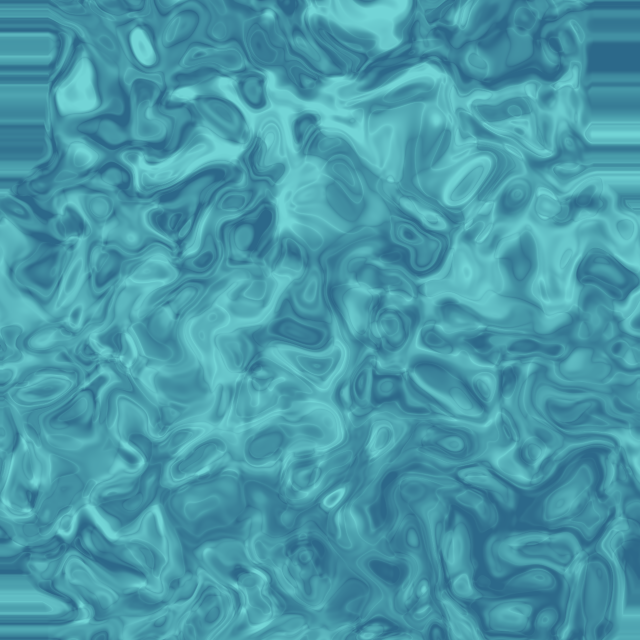
Write a Shadertoy shader that draws this texture.

```glsl
// Teal marbled liquid: folded filaments and ringed blobs, smeared at the side edges.
#define CELLS 11.5       // swirl cells across the canvas
#define FOLD 4.6         // strength of the folding
#define SOURCE_SCALE 5.0 // scale of the unfolded pigment
#define CONTRAST 2.0     // spread of the tones
#define FILAMENT 0.24    // strength of thin light and dark lines
#define SMEAR 0.075      // widest smear at the side edges
#define MEAN_TONE 0.46
#define DEEP vec3(0.20, 0.46, 0.57)
#define MIDDLE vec3(0.285, 0.615, 0.67)
#define PALE vec3(0.40, 0.77, 0.79)

// Integer hash: two values from 0 to 1 per lattice point
vec2 hash2(vec2 cell) {
    uvec2 k = uvec2(ivec2(cell));
    uint n = k.x * 1597334677u ^ k.y * 3812015801u;
    n = (n ^ (n >> 15)) * 2246822519u;
    n = (n ^ (n >> 13)) * 3266489917u;
    n ^= n >> 16;
    return vec2(n & 65535u, n >> 16) / 65535.0;
}

vec2 fade(vec2 f) {
    return f * f * f * (f * (f * 6.0 - 15.0) + 10.0);
}

// Value noise from 0 to 1
float valueNoise(vec2 p) {
    vec2 i = floor(p), u = fade(fract(p));
    vec2 e = vec2(0.0, 1.0);
    return mix(mix(hash2(i).x, hash2(i + e.yx).x, u.x),
               mix(hash2(i + e.xy).x, hash2(i + e.yy).x, u.x), u.y);
}

float slope(vec2 corner, vec2 p) {
    return dot(hash2(corner) * 2.0 - 1.0, p - corner);
}

// Gradient noise around zero
float gradientNoise(vec2 p) {
    vec2 i = floor(p), u = fade(fract(p));
    vec2 e = vec2(0.0, 1.0);
    return mix(mix(slope(i, p), slope(i + e.yx, p), u.x),
               mix(slope(i + e.xy, p), slope(i + e.yy, p), u.x), u.y);
}

// Height whose level lines shape the rings and folds
float swirl(vec2 p) {
    return gradientNoise(p) + 0.28 * gradientNoise(p * 2.1 + 17.3);
}

// Layered pigment, turned between octaves to hide the lattice
float pigment(vec2 p) {
    mat2 turn = mat2(0.8, 0.6, -0.6, 0.8);
    float sum = 0.0, weight = 0.52;
    for (int octave = 0; octave < 3; octave++) {
        sum += weight * (valueNoise(p) - 0.5);
        p = turn * p * 2.03 + 9.7;
        weight *= 0.56;
    }
    return sum;
}

float thinLine(vec2 p) {
    return pow(1.0 - abs(2.0 * valueNoise(p) - 1.0), 7.0);
}

float smearWidth(float y, float side) {
    return SMEAR * smoothstep(0.3, 0.8, valueNoise(vec2(y * 5.0, side)));
}

vec3 liquid(vec2 p, float width) {
    // Holding x constant near the sides draws horizontal streaks
    p.x = clamp(p.x, smearWidth(p.y, 3.0), width - smearWidth(p.y, 8.0));

    // Bend the domain gently, then fold the pigment through the swirls
    vec2 q = p * CELLS;
    q += 0.7 * vec2(gradientNoise(q * 0.6 + 31.0), gradientNoise(q * 0.6 + 57.0));
    vec2 fold = vec2(swirl(q), 0.6 * swirl(q + 83.0));
    vec2 folded = p * SOURCE_SCALE + FOLD * fold;

    float tone = MEAN_TONE + CONTRAST * pigment(folded);
    tone += FILAMENT * (thinLine(folded * 1.7 + 41.0) - thinLine(folded * 1.5 + 73.0));
    tone = clamp(tone, -0.15, 1.2);
    return tone < 0.5 ? mix(DEEP, MIDDLE, tone * 2.0)
                      : mix(MIDDLE, PALE, tone * 2.0 - 1.0);
}

void mainImage(out vec4 fragColor, in vec2 fragCoord) {
    // Four samples per pixel smooth the thin filaments
    vec3 color = vec3(0.0);
    for (int s = 0; s < 4; s++) {
        vec2 offset = vec2(s & 1, s >> 1) * 0.5 - 0.25;
        color += liquid((fragCoord + offset) / iResolution.y,
                        iResolution.x / iResolution.y);
    }
    fragColor = vec4(color * 0.25, 1.0);
}
```
